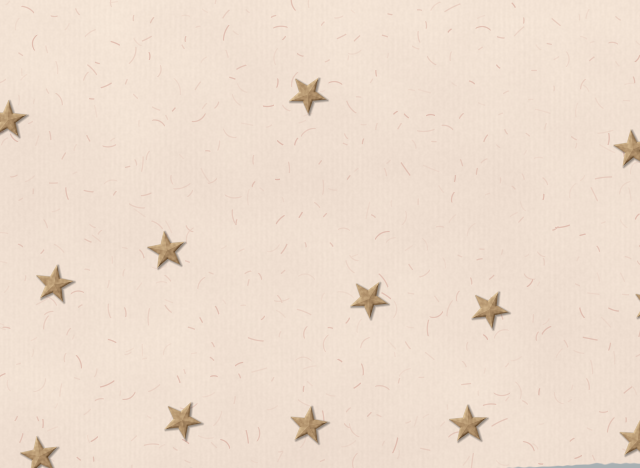
Write a Shadertoy shader that draws this pattern.

```glsl
const vec3 PAPER_LIGHT = vec3(0.955, 0.893, 0.835);
const vec3 PAPER_SHADE = vec3(0.920, 0.850, 0.797);
const vec3 FIBRE_COLOR = vec3(0.830, 0.640, 0.590);
const vec3 GOLD_DARK   = vec3(0.360, 0.255, 0.150);
const vec3 GOLD_MID    = vec3(0.680, 0.555, 0.410);
const vec3 GOLD_LIGHT  = vec3(0.930, 0.830, 0.660);
const vec3 EDGE_COLOR  = vec3(0.660, 0.690, 0.700);

const vec2  STAR_CELL   = vec2(0.342, 0.333);
const vec2  STAR_SHIFT  = vec2(0.130, 0.090);
const float STAR_RADIUS = 0.042;
const float STAR_INNER  = 0.43;    // inner to outer radius
const float STAR_JITTER = 0.23;
const float STAR_FILL   = 0.88;
const float FIBRE_CELL  = 0.050;
const float FIBRE_WIDTH = 0.0006;
const float RIB_PITCH   = 0.0108;
const float RIB_DEPTH   = 0.006;
const float GRAIN_DEPTH = 0.014;
const vec2  LIGHT_DIR   = vec2(-0.77, 0.64);
const float TAU = 6.2831853;

vec2 hash22(vec2 p) {
    vec3 q = fract(p.xyx * vec3(0.1031, 0.1030, 0.0973));
    q += dot(q, q.yzx + 33.33);
    return fract((q.xx + q.yz) * q.zy);
}

float cornerSlope(vec2 cell, vec2 offset) {
    float a = TAU * hash22(cell + 71.0).x;
    return dot(vec2(cos(a), sin(a)), offset);
}

float gradientNoise(vec2 p) {
    vec2 i = floor(p), f = fract(p);
    vec2 u = f * f * f * (f * (f * 6.0 - 15.0) + 10.0);
    vec2 e = vec2(1.0, 0.0);
    return mix(mix(cornerSlope(i, f), cornerSlope(i + e, f - e), u.x),
               mix(cornerSlope(i + e.yx, f - e.yx), cornerSlope(i + 1.0, f - 1.0), u.x), u.y);
}

mat2 rotation(float a) {
    float c = cos(a), s = sin(a);
    return mat2(c, -s, s, c);
}

// Signed distance to a five-pointed star
float starDistance(vec2 p) {
    const vec2 k = vec2(0.809017, -0.587785);
    vec2 m = vec2(-k.x, k.y);
    p.x = abs(p.x);
    p -= 2.0 * max(dot(k, p), 0.0) * k;
    p -= 2.0 * max(dot(m, p), 0.0) * m;
    p.x = abs(p.x);
    p.y -= STAR_RADIUS;
    vec2 side = STAR_INNER * vec2(-k.y, k.x) - vec2(0.0, 1.0);
    float h = clamp(dot(p, side) / dot(side, side), 0.0, STAR_RADIUS);
    return length(p - side * h) * sign(p.y * side.x - p.x * side.y);
}

// Clouded sheet with vertical ribs and fine grain
vec3 paperColor(vec2 p) {
    float cloud = 0.62 + 0.45 * (p.y - 0.5) + 0.55 * gradientNoise(p * 2.3 + 4.0)
                + 0.30 * gradientNoise(p * 9.0);
    float ribFade = 0.6 + 0.7 * gradientNoise(p * vec2(14.0, 7.0));
    float wobble = 0.8 * gradientNoise(p * vec2(40.0, 25.0));
    float rib = ribFade * sin(TAU * p.x / RIB_PITCH + wobble);
    float grain = gradientNoise(p * vec2(120.0, 75.0)) + 0.8 * gradientNoise(p * 210.0);
    return mix(PAPER_SHADE, PAPER_LIGHT, cloud) + RIB_DEPTH * rib + GRAIN_DEPTH * grain;
}

// Coverage of short bent hairs, one per cell
float fibreCover(vec2 p, float px) {
    float cover = 0.0;
    vec2 home = floor(p / FIBRE_CELL);
    for (int j = -1; j <= 1; j++)
    for (int i = -1; i <= 1; i++) {
        vec2 id = home + vec2(i, j);
        vec2 shape = hash22(id + 19.0), tone = hash22(id + 47.0);
        vec2 q = p - (id + hash22(id)) * FIBRE_CELL;
        q = rotation(TAU * shape.x) * q;
        q.y -= 50.0 * (tone.x - 0.5) * q.x * q.x;
        float halfLength = mix(0.004, 0.018, shape.y * shape.y);
        float d = length(vec2(max(abs(q.x) - halfLength, 0.0), q.y));
        float line = 1.0 - smoothstep(0.0, FIBRE_WIDTH + px, d);
        cover = max(cover, line * mix(0.12, 0.60, tone.y * tone.y));
    }
    return cover;
}

// Embossed foil star with a soft shadow
vec3 addStar(vec3 color, vec2 p, float px) {
    vec2 grid = (p + STAR_SHIFT) / STAR_CELL;
    vec2 id = floor(grid) + 3.0;
    vec2 pick = hash22(id + 5.0);
    if (pick.x > STAR_FILL) return color;
    vec2 jitter = (hash22(id + 11.0) - 0.5) * 2.0 * STAR_JITTER;
    vec2 q = (fract(grid) - 0.5 - jitter) * STAR_CELL;
    mat2 turn = rotation(TAU * pick.y);
    float d = starDistance(turn * q);
    float shadowDistance = starDistance(turn * (q + LIGHT_DIR * 0.0035));
    color *= 1.0 - 0.38 * (1.0 - smoothstep(-0.002, 0.005, shadowDistance));

    float slope = (starDistance(turn * (q + LIGHT_DIR * 0.002)) - d) / 0.002;
    float rim = smoothstep(-0.0055, -0.0005, d);
    float foil = 0.22 * gradientNoise(p * 45.0) + 0.30 * gradientNoise(p * 150.0);
    float sheen = 0.08 + foil + slope * mix(0.22, 0.75, rim) - 0.15 * rim;
    vec3 gold = mix(GOLD_MID, GOLD_LIGHT, clamp(sheen, 0.0, 1.0));
    gold = mix(gold, GOLD_DARK, clamp(-sheen, 0.0, 1.0));
    return mix(color, gold, 1.0 - smoothstep(-0.7 * px, 0.7 * px, d));
}

void mainImage(out vec4 fragColor, in vec2 fragCoord) {
    float px = 1.0 / iResolution.y;
    vec2 p = fragCoord * px;
    vec3 color = mix(paperColor(p), FIBRE_COLOR, fibreCover(p, px));
    color = addStar(color, p, px);
    // Ragged sheet edge at the lower right
    float across = fragCoord.x / iResolution.x;
    float edge = 0.012 * smoothstep(0.72, 1.0, across) - 0.002 + 0.004 * gradientNoise(p * 60.0);
    color = mix(color, EDGE_COLOR, 1.0 - smoothstep(edge - px, edge + px, p.y));
    fragColor = vec4(color, 1.0);
}
```
